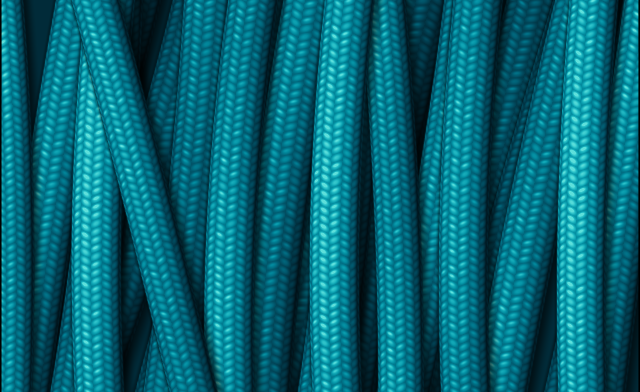
This texture is drawn by a WebGL 1 fragment shader. Its source:

```glsl
precision highp float;
uniform vec2 u_resolution;

float hash(float n) {
  n = fract(n * 0.1031);
  n *= n + 33.33;
  n *= n + n;
  return fract(n);
}

// Teal ramp driven by its green level
vec3 teal(float g) {
  float warm = max(g - 0.49, 0.0);
  return vec3(0.005 + 2.4 * warm * warm, g, g * (1.4 - 0.48 * g));
}

// Braided sheath: x is stitch relief, y is stitch glint
vec2 braid(float u, float along, float id) {
  float a = asin(clamp(u, -1.0, 1.0)) * 2.2 + 0.5;
  float column = floor(a);
  float odd = mod(column, 2.0);
  float fx = fract(a) - 0.5;
  float v = along / 0.021 + 0.5 * odd + (2.0 * odd - 1.0) * fx * 0.5;
  float fy = fract(v) - 0.5;
  float relief = 1.0 - smoothstep(0.08, 0.66, length(vec2(fx, fy)));
  float glint = 1.0 - smoothstep(0.0, 0.36, length(vec2(fx + 0.08, fy - 0.1) * vec2(0.8, 1.2)));
  return vec2(relief, glint * hash(floor(v) + column * 17.0 + id * 31.0 + 500.0));
}

void main() {
  vec2 p = gl_FragCoord.xy / u_resolution.y;
  float span = u_resolution.x / u_resolution.y;
  float y = p.y - 0.5;
  float soft = max(0.003, 0.75 / u_resolution.y);
  vec3 color = teal(0.17);

  // Three layers of eight cords, back to front
  for (int i = 0; i < 24; i++) {
    float id = float(i);
    float layer = floor(id / 8.0);
    float slot = mod(id * 3.0 + 5.0, 8.0);
    float h1 = hash(id + 3.7);
    float h2 = hash(id + 41.3);
    float h3 = hash(id + 87.9);

    // Path: the last cord crosses the others
    float lean = mix(0.2, -0.07, layer * 0.5) + 0.15 * h1;
    if (i == 23) lean = -0.25;
    float bend = 0.2 * (h2 - 0.55);
    float center = (slot + 0.5 + 0.6 * (h3 - 0.5) + 0.4 * (1.0 - layer)) * 0.204
                 + lean * y + bend * y * y;
    float slope = lean + 2.0 * bend * y;
    float across = (p.x - center) / sqrt(1.0 + slope * slope);
    float radius = 0.078 - 0.009 * layer + 0.008 * (h2 - 0.5);
    float u = across / radius;
    float along = p.y * sqrt(1.0 + lean * lean) + slope * across;

    // Shadow thrown on the cords behind, longer to the right
    float reach = u > 0.0 ? 0.6 : 0.22;
    color *= mix(0.36, 1.0, smoothstep(0.92, 0.92 + reach, abs(u)));

    // Round body lit from the upper left
    float facing = sqrt(max(1.0 - u * u, 0.0));
    float light = max(0.9 * facing - 0.42 * u, 0.0);
    float base = mix(0.42, 0.77, layer * 0.5) * (0.88 + 0.24 * h3);
    base *= 0.95 + 0.1 * cos(p.y * 4.0 + h1 * 6.3);
    vec2 stitch = braid(u, along, id);
    float tone = base * (0.19 + 0.75 * light) * (0.7 + 0.36 * stitch.x);
    tone += 0.36 * base * light * light * stitch.y;

    float cover = 1.0 - smoothstep(radius - soft, radius + soft, abs(across));
    color = mix(color, teal(min(tone, 0.88)), cover);
  }

  // Dark side margins
  color *= smoothstep(0.002, 0.006, min(p.x, span - p.x));
  gl_FragColor = vec4(color, 1.0);
}
```
